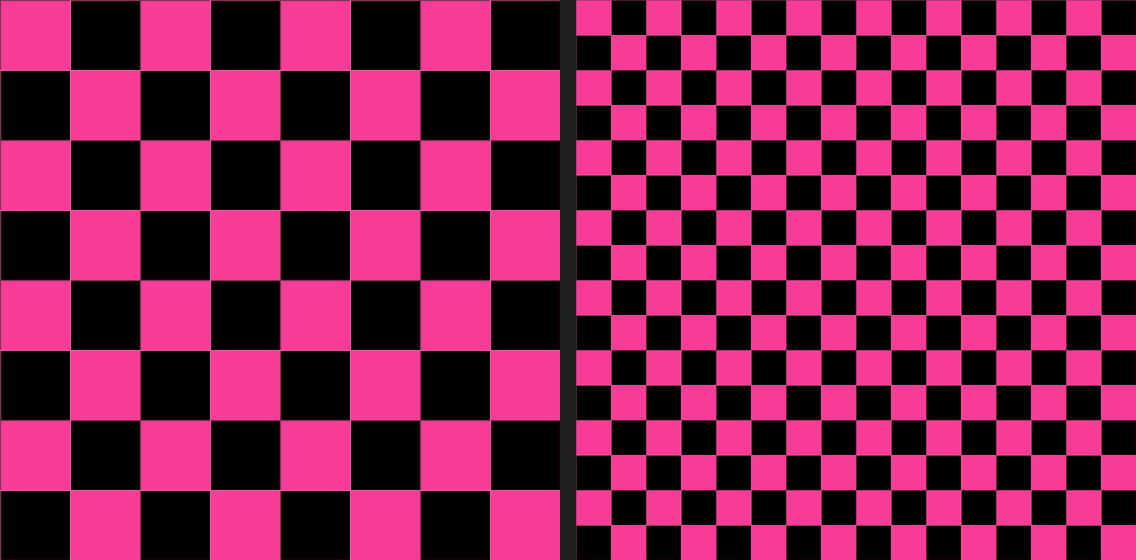
Left: one tile. Right: repeated 2 by 2.
Give the GLSL for this pattern, as a Shadertoy shader.

```glsl
#define CHECKS 8.0
#define LINE_WIDTH 0.0156
#define GLOW_REACH 0.038
#define PINK vec3(0.965, 0.235, 0.590)
#define BLACK vec3(0.0)
#define GLOW vec3(0.11, 0.0, 0.03)
#define LIGHT_LINE vec3(0.878, 0.365, 0.603)
#define DARK_LINE vec3(0.49, 0.21, 0.33)

// Signed distance to the nearest grid line, positive in even cells
vec2 gridDistance(vec2 p) {
    return 0.5 - abs(mod(p + 0.5, 2.0) - 1.0);
}

// Share of a pixel covered by a line at distance d
vec2 lineCoverage(vec2 d, vec2 pixel) {
    vec2 cover = clamp((0.5 * LINE_WIDTH - d) / pixel + 0.5, 0.0, 1.0);
    return min(cover, LINE_WIDTH / pixel);
}

void mainImage(out vec4 fragColor, in vec2 fragCoord) {
    vec2 uv = fragCoord / iResolution.xy;
    vec2 pixel = CHECKS / iResolution.xy;

    // Cells count from the top left; lines lie just inside each cell
    vec2 p = vec2(uv.x, 1.0 - uv.y) * CHECKS - 0.5 * LINE_WIDTH;
    vec2 signedDist = gridDistance(p);
    vec2 dist = abs(signedDist);

    // Smooth checkerboard
    vec2 side = clamp(2.0 * signedDist / pixel, -1.0, 1.0);
    float check = 0.5 + 0.5 * side.x * side.y;

    // Faint pink bleed along the rims of the black cells
    float bleed = 1.0 - smoothstep(0.014, GLOW_REACH, min(dist.x, dist.y));
    vec3 color = mix(mix(BLACK, GLOW, bleed), PINK, check);

    // Alternating dark and light grid lines
    vec2 isLight = mod(floor(p + 0.5), 2.0);
    vec2 cover = lineCoverage(dist, pixel);
    vec2 dark = cover * (1.0 - isLight);
    vec2 light = cover * isLight;
    color = mix(color, DARK_LINE, max(dark.x, dark.y));
    color = mix(color, LIGHT_LINE, max(light.x, light.y));

    fragColor = vec4(color, 1.0);
}
```
